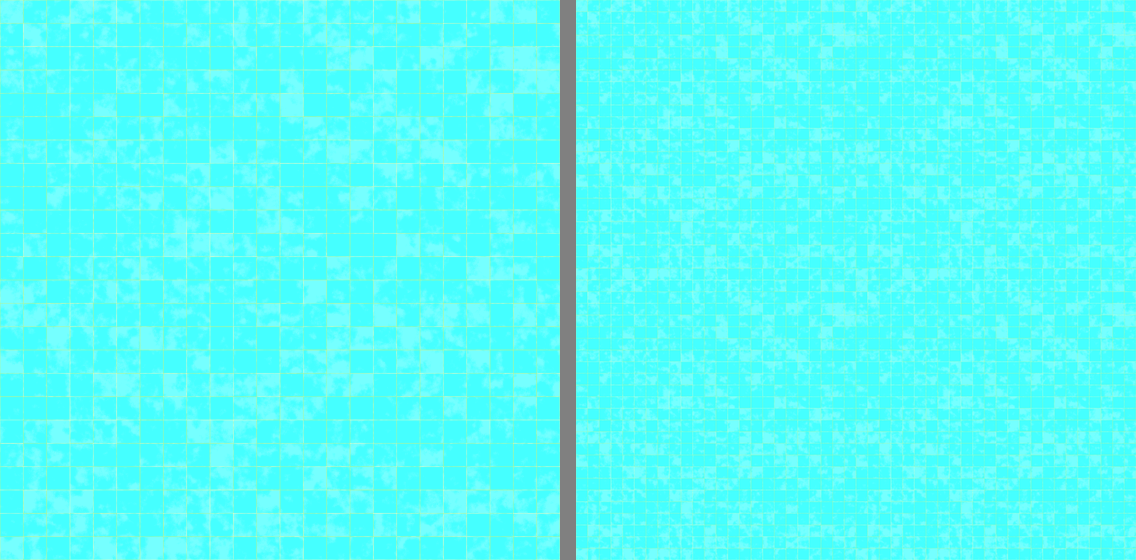
Left: one tile. Right: repeated 2 by 2.
Write a three.js fragment shader that draws this texture.

```glsl
// Square aqua pool tiles with cloudy glaze and thin, worn lime and white grout.
#define TILES 24.0          // repeats across and down
#define GROUT_CORE 0.005    // solid half width, in tiles
#define GROUT_EDGE 0.044    // outer half width, in tiles
#define GROUT_STRENGTH 0.58 // opacity of unworn grout
#define CLOUD_SCALE 2.3     // glaze patches per tile
#define CLOUD_CONTRAST 2.1  // difference within a tile
#define TILE_CONTRAST 0.9   // difference between tiles
#define AQUA vec3(0.270, 1.0, 1.0)
#define PALE_AQUA vec3(0.460, 1.0, 1.0)
#define LIME_GROUT vec3(0.78, 0.95, 0.50)
#define WHITE_GROUT vec3(0.94, 0.98, 0.76)

varying vec2 vUv;

float hash(vec2 p) {
  return fract(sin(dot(p, vec2(127.1, 311.7))) * 43758.55);
}

float valueNoise(vec2 p) {
  vec2 cell = floor(p);
  vec2 f = fract(p);
  f = f * f * (3.0 - 2.0 * f);
  float low = mix(hash(cell), hash(cell + vec2(1.0, 0.0)), f.x);
  float high = mix(hash(cell + vec2(0.0, 1.0)), hash(cell + 1.0), f.x);
  return mix(low, high, f.y);
}

// Layered noise around 0
float clouds(vec2 p) {
  float sum = 0.0;
  float amplitude = 0.5;
  for (int i = 0; i < 4; i++) {
    sum += amplitude * (valueNoise(p) - 0.5);
    p = mat2(1.72, 1.22, -1.22, 1.72) * p + 3.7;
    amplitude *= 0.52;
  }
  return sum;
}

// Glaze colour: one tone per tile plus patches with their own offset
vec3 glaze(vec2 tile, vec2 local) {
  vec2 offset = 60.0 * vec2(hash(tile + 7.3), hash(tile + 53.9));
  float tone = (hash(tile + 19.6) - 0.5) * TILE_CONTRAST;
  float patches = clouds(local * CLOUD_SCALE + offset) * CLOUD_CONTRAST;
  return mix(AQUA, PALE_AQUA, smoothstep(-0.1, 0.58, patches + tone));
}

// Grout segment: x is the line number, y the cell along it
vec4 grout(vec2 segment, float along, float dist) {
  float seed = hash(segment + 71.2);
  float lineTone = hash(vec2(segment.x, 131.4));
  float chips = valueNoise(vec2(along * 9.0, seed * 50.0));
  float whiteness = smoothstep(0.4, 0.8, 0.4 * lineTone + 0.4 * seed + 0.25 * chips);
  float wear = mix(0.45, 1.0, 0.5 * chips + 0.5 * hash(segment + 17.8));
  float mask = 1.0 - smoothstep(GROUT_CORE, GROUT_EDGE, dist);
  return vec4(mix(LIME_GROUT, WHITE_GROUT, whiteness), mask * wear * GROUT_STRENGTH);
}

void main() {
  vec2 grid = vUv * TILES;
  vec2 tile = mod(floor(grid), TILES);
  vec2 local = fract(grid);
  vec2 lineId = mod(floor(grid + 0.5), TILES);
  vec2 dist = 0.5 - abs(local - 0.5);

  vec3 color = glaze(tile, local);

  // Grout lines down and across, centred on the tile borders
  vec4 down = grout(vec2(lineId.x, tile.y), local.y, dist.x);
  vec4 across = grout(vec2(lineId.y + 200.0, tile.x), local.x, dist.y);
  color = mix(color, down.rgb, down.a);
  color = mix(color, across.rgb, across.a);

  gl_FragColor = vec4(color, 1.0);
}
```
